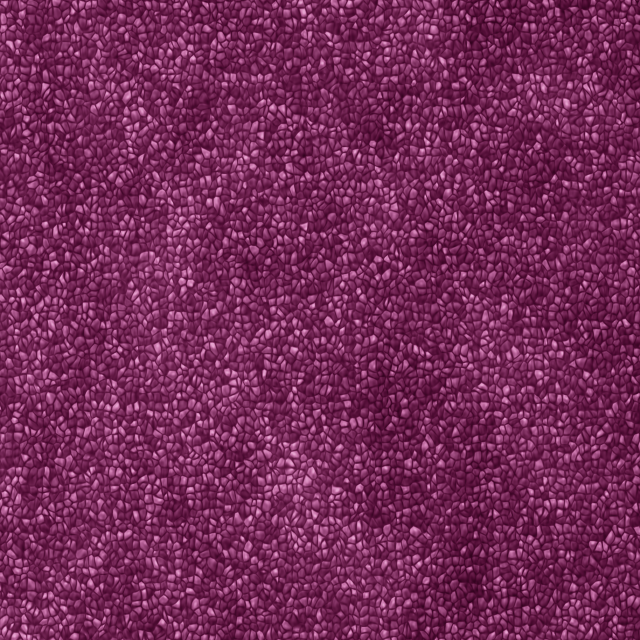
A Shadertoy shader for this texture:

```glsl
// Magenta cut-pile carpet: small leaning tufts packed in a jittered grid.
// Each tuft is an elliptical cell with dark creases, a lit side and a glint;
// gradient noise adds fibres inside the tufts and broad brushed patches.

const vec2 TUFTS = vec2(92.0, 78.0);    // tufts across and up the canvas
const vec2 LIGHT = vec2(-0.42, 0.91);   // direction towards the light
const int SAMPLES = 2;                  // antialiasing samples per axis

const vec3 CREASE = vec3(0.20, 0.01, 0.12);
const vec3 SHADOW = vec3(0.32, 0.05, 0.21);
const vec3 PLUM   = vec3(0.40, 0.11, 0.28);
const vec3 BASE   = vec3(0.47, 0.16, 0.35);
const vec3 ROSE   = vec3(0.55, 0.24, 0.43);
const vec3 LIT    = vec3(0.65, 0.32, 0.53);
const vec3 GLINT  = vec3(0.79, 0.46, 0.67);
const vec3 SPARK  = vec3(0.90, 0.64, 0.81);

vec2 hash22(vec2 p) {
    vec3 q = fract(vec3(p.xyx) * vec3(0.1031, 0.1030, 0.0973));
    q += dot(q, q.yzx + 33.33);
    return fract((q.xx + q.yz) * q.zy);
}

float cornerSlope(vec2 cell, vec2 corner, vec2 f) {
    float angle = 6.2832 * hash22(cell + corner).x;
    return dot(vec2(cos(angle), sin(angle)), f - corner);
}

// Gradient noise, roughly -0.7 to 0.7
float gradientNoise(vec2 p) {
    vec2 cell = floor(p), f = fract(p);
    vec2 w = f * f * f * (f * (f * 6.0 - 15.0) + 10.0);
    vec2 e = vec2(1.0, 0.0);
    float low  = mix(cornerSlope(cell, e.yy, f), cornerSlope(cell, e.xy, f), w.x);
    float high = mix(cornerSlope(cell, e.yx, f), cornerSlope(cell, e.xx, f), w.x);
    return mix(low, high, w.y);
}

vec2 rotate(vec2 v, float angle) {
    float c = cos(angle), s = sin(angle);
    return vec2(c * v.x - s * v.y, s * v.x + c * v.y);
}

// Brightness of the tuft covering p, falling to zero in the creases
float tuftTone(vec2 p) {
    vec2 home = floor(p), offset = vec2(0.0), traits = vec2(0.0);
    float nearest = 9.0, second = 9.0;
    for (int y = -1; y <= 1; y++) {
        for (int x = -1; x <= 1; x++) {
            vec2 cell = home + vec2(x, y);
            vec2 seed = hash22(cell + 71.0);
            vec2 d = p - cell - 0.5 - 0.85 * (hash22(cell) - 0.5);
            vec2 leaning = rotate(d, (seed.x - 0.5) * 2.2) * vec2(1.18, 0.85);
            float dist = length(leaning);
            if (dist < nearest) {
                second = nearest;
                nearest = dist;
                offset = d;
                traits = seed;
            } else {
                second = min(second, dist);
            }
        }
    }
    float body = smoothstep(-0.02, 0.36, second - nearest);
    float side = dot(offset, LIGHT);
    vec2 fromGlint = offset - 0.18 * LIGHT - 0.25 * (traits.yx - 0.5);
    float glint = exp(-22.0 * dot(fromGlint, fromGlint)) * traits.y * traits.y;
    return body * (1.75 + 1.6 * side + 2.0 * (traits.y - 0.5) + 1.3 * glint);
}

// Broad light and dark areas where the pile is brushed, -1 to 1
float brushedPatches(vec2 uv) {
    float broad = gradientNoise(uv * vec2(4.5, 3.2) + 7.3);
    float medium = gradientNoise(uv * vec2(13.0, 8.0) + 31.7);
    return 0.75 * broad + 0.6 * medium + 0.35 * (0.45 - uv.x);
}

float carpetTone(vec2 uv) {
    vec2 p = uv * TUFTS;
    vec2 bend = vec2(gradientNoise(p * 0.45), gradientNoise(p * 0.45 + 57.0));
    p += 0.5 * bend;
    float fibres = gradientNoise(p * vec2(2.1, 1.6) + 13.0);
    return tuftTone(p) - 1.35 + 1.35 * fibres + brushedPatches(uv);
}

vec3 blend(vec3 below, vec3 above, float start, float end, float tone) {
    return mix(below, above, clamp((tone - start) / (end - start), 0.0, 1.0));
}

vec3 yarnColour(float tone) {
    vec3 c = blend(CREASE, SHADOW, -2.5, -1.4, tone);
    c = blend(c, PLUM, -1.4, -0.6, tone);
    c = blend(c, BASE, -0.6, 0.0, tone);
    c = blend(c, ROSE, 0.0, 0.6, tone);
    c = blend(c, LIT, 0.6, 1.2, tone);
    c = blend(c, GLINT, 1.2, 2.0, tone);
    return blend(c, SPARK, 2.0, 3.0, tone);
}

void mainImage(out vec4 fragColor, in vec2 fragCoord) {
    vec3 sum = vec3(0.0);
    for (int j = 0; j < SAMPLES; j++) {
        for (int i = 0; i < SAMPLES; i++) {
            vec2 shift = (vec2(i, j) + 0.5) / float(SAMPLES) - 0.5;
            sum += yarnColour(carpetTone((fragCoord + shift) / iResolution.y));
        }
    }
    fragColor = vec4(sum / float(SAMPLES * SAMPLES), 1.0);
}
```
